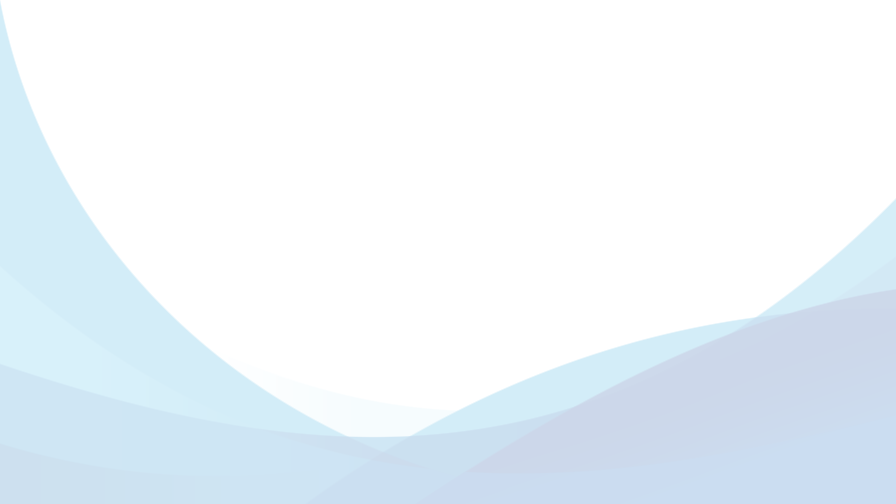
Write a Shadertoy shader that draws this background.

```glsl
// Soft overlapping waves in pale blue and lavender along the foot of a white canvas.

// Cubic through four heights evenly spaced from x = start to x = end.
float curve(float x, float start, float end, vec4 h) {
    float u = 3.0 * (x - start) / (end - start);
    float a = u - 1.0, b = u - 2.0, c = u - 3.0;
    return dot(h, vec4(-a * b * c / 6.0, u * b * c / 2.0, -u * a * c / 2.0, u * a * b / 6.0));
}

// Smooth coverage of the area below a height.
float below(float height, float y) {
    float d = height - y;
    return clamp(0.5 + d / max(1.3 * fwidth(d), 1e-5), 0.0, 1.0);
}

void mainImage(out vec4 fragColor, in vec2 fragCoord) {
    const float width = 16.0 / 9.0;
    vec2 p = fragCoord / iResolution.xy * vec2(width, 1.0);

    vec3 sky = vec3(0.828, 0.928, 0.971);
    vec3 ice = vec3(0.848, 0.945, 0.982);
    vec3 mist = vec3(0.808, 0.900, 0.957);
    vec3 lavender = vec3(0.799, 0.838, 0.912);
    vec3 periwinkle = vec3(0.798, 0.872, 0.948);

    // Steep elliptical sweep on the left
    float across = (min(p.x, 1.273) - 1.273) / 1.2926;
    float sweep = below(1.208 - 1.2037 * sqrt(max(0.0, 1.0 - across * across)), p.y);

    // Long valleys
    float valley = below(curve(p.x, 0.0, width, vec4(0.278, 0.140, 0.208, 0.606)), p.y);
    float deepValley = below(curve(p.x, 0.0, width, vec4(0.472, 0.123, 0.067, 0.176)), p.y);
    float veil = below(curve(p.x, 0.417, width, vec4(0.310, 0.1875, 0.245, 0.491)), p.y);
    float corner = below(curve(p.x, 0.0, 0.694, vec4(0.120, 0.069, 0.056, 0.079)), p.y);

    // Hills rising to the right
    float hill = below(curve(p.x, 0.613, width, vec4(0.005, 0.229, 0.352, 0.387)), p.y);
    float frontHill = below(curve(p.x, 0.833, width, vec4(0.005, 0.197, 0.343, 0.426)), p.y);

    // Layers from back to front
    vec3 color = vec3(1.0);
    color = mix(color, vec3(0.965, 0.988, 0.996), veil * smoothstep(0.35, 0.75, p.x));
    color = mix(color, sky, sweep);
    color = mix(color, ice, sweep * deepValley * (1.0 - smoothstep(0.1, 0.6, p.x)));
    color = mix(color, sky, hill);
    color = mix(color, mix(mist, sky, smoothstep(1.1, 1.55, p.x)), valley * 0.95);
    color = mix(color, vec3(0.790, 0.860, 0.932), valley * hill * 0.6);

    // Faint crossings inside the valley
    float band = smoothstep(0.35, 0.75, p.x) * (1.0 - smoothstep(1.0, 1.3, p.x));
    color = mix(color, lavender, valley * sweep * (1.0 - deepValley) * band * 0.4);
    color = mix(color, periwinkle, valley * sweep * deepValley * band * 0.3);
    color = mix(color, lavender, valley * veil * smoothstep(1.0, 1.4, p.x) * 0.2);
    color = mix(color, vec3(0.800, 0.872, 0.930), corner * (1.0 - smoothstep(0.0, 0.7, p.x)) * 0.75);

    // Front hill shaded along a diagonal
    float shade = smoothstep(-0.25, 0.08, p.y - 0.35 * (p.x - 0.9));
    color = mix(color, mix(periwinkle, lavender, shade), frontHill * 0.85);
    color = mix(color, vec3(0.794, 0.866, 0.946), frontHill * deepValley * 0.7);

    fragColor = vec4(color, 1.0);
}
```
